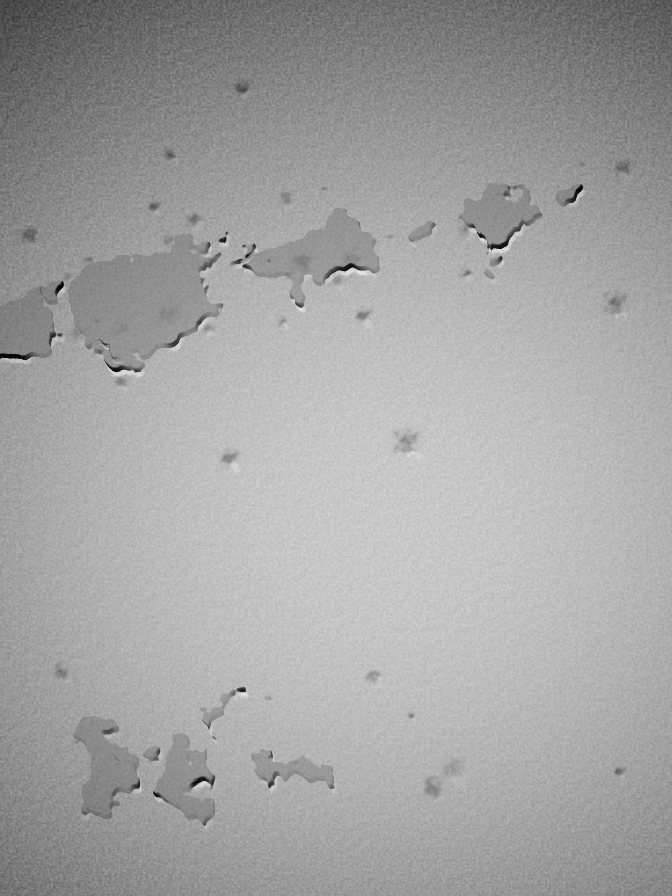
Give the GLSL for this texture, as a WebGL 1 fragment shader.

```glsl
precision highp float;
// A softly lit grey plaster wall with flaked patches and small dimples.
uniform vec2 u_resolution;

const float FLAKE_TONE = 0.86;
const float SHADOW_DEPTH = 0.45;
const float RIM_GAIN = 0.17;

vec2 hash2(vec2 cell) {
  vec3 h = fract(cell.xyx * vec3(0.1031, 0.1030, 0.0973));
  h += dot(h, h.yzx + 33.33);
  return fract((h.xx + h.yz) * h.zy);
}

float cornerSlope(vec2 cell, vec2 offset) {
  float angle = 6.2832 * hash2(cell).x;
  return dot(vec2(cos(angle), sin(angle)), offset);
}

float gradientNoise(vec2 p) {
  vec2 i = floor(p);
  vec2 f = fract(p);
  vec2 u = f * f * f * (f * (f * 6.0 - 15.0) + 10.0);
  vec2 e = vec2(1.0, 0.0);
  float low = mix(cornerSlope(i, f), cornerSlope(i + e, f - e), u.x);
  float high = mix(cornerSlope(i + e.yx, f - e.yx),
                   cornerSlope(i + e.xx, f - e.xx), u.x);
  return mix(low, high, u.y);
}

vec2 noisePair(vec2 p) {
  return vec2(gradientNoise(p), gradientNoise(p + 41.3));
}

// Bright pool of light that falls off towards the edges
float wallLight(vec2 p, float aspect) {
  vec2 d = p - vec2(0.57 * aspect, 0.42);
  return 0.785 - dot(d * d, vec2(0.88, 1.05));
}

float roundedBox(vec2 p, vec2 halfSize, float radius) {
  vec2 q = abs(p) - halfSize + radius;
  return length(max(q, 0.0)) + min(max(q.x, q.y), 0.0) - radius;
}

vec2 raggedWarp(vec2 p) {
  return p + noisePair(p * 15.0) * 0.055 + noisePair(p * 48.0 + 7.0) * 0.022
           + noisePair(p * 120.0 + 3.0) * 0.007;
}

// Signed distance to two rows of flakes and the chips between them
float flakeField(vec2 p) {
  vec2 w = raggedWarp(p);
  float d = 1.0;
  for (int n = 0; n < 4; n++) {
    float i = float(n);
    vec2 q = w - vec2(0.17 * i + 0.007 * i * i - 0.01, 0.63 + 0.043 * i);
    q.y -= 0.2 * q.x;
    float shrink = abs(i - 1.0);
    vec2 halfSize = vec2(0.078 - 0.021 * shrink, 0.042 - 0.009 * shrink);
    d = min(d, roundedBox(q, halfSize, 0.02));
  }
  for (int n = 0; n < 3; n++) {
    float i = float(n);
    vec2 q = w - vec2(0.125 + 0.04 * i + 0.033 * i * i, 0.14);
    vec2 halfSize = mix(vec2(0.023, 0.05), vec2(0.034, 0.018), i * 0.5);
    d = min(d, roundedBox(q, halfSize, 0.014));
  }
  for (int n = 0; n < 12; n++) {
    float i = float(n);
    vec2 jitter = hash2(vec2(i, 8.1));
    float isLow = step(8.0, i);
    float x = mix(0.03 + 0.083 * i, 0.055 * (i - 5.0), isLow) + 0.04 * jitter.x;
    float y = mix(0.615 + 0.26 * x, 0.17, isLow) + 0.09 * (jitter.y - 0.5);
    d = min(d, length(w - vec2(x, y)) - mix(0.007, 0.016, jitter.x));
  }
  return d;
}

float coverage(float d, float blur) {
  return 1.0 - smoothstep(-blur, blur, d);
}

// One dent: dark upper left, pale lower right
float dimple(vec2 p, float radius, float depth) {
  vec2 q = p / radius + 0.9 * noisePair(p * 110.0 + depth * 90.0);
  vec2 lit = q - vec2(0.5, -0.9);
  return 0.4 * depth * exp(-3.0 * dot(lit, lit)) - depth * exp(-1.6 * dot(q, q));
}

// Dents gather around the two rows of flakes
float dimples(vec2 p, float aspect) {
  float shade = 0.0;
  for (int n = 0; n < 40; n++) {
    float i = float(n);
    vec2 place = hash2(vec2(i, 3.7));
    vec2 kind = hash2(vec2(i, 19.3));
    float x = place.x * aspect;
    float spread = place.y - 0.5;
    float upper = 0.655 + 0.2 * x + spread * (0.12 + 0.4 * kind.y * kind.y);
    float y = mix(upper, 0.19 + 0.14 * spread, step(31.0, i));
    float radius = mix(0.0035, 0.015, kind.x * kind.x);
    shade += dimple(p - vec2(x, y), radius, mix(0.1, 0.28, kind.y));
  }
  return shade + dimple(p - vec2(0.605 * aspect, 0.507), 0.013, 0.26);
}

void main() {
  vec2 p = gl_FragCoord.xy / u_resolution.y;
  float aspect = u_resolution.x / u_resolution.y;
  float blur = max(0.0012, 0.75 / u_resolution.y);
  float tone = wallLight(p, aspect);

  // Flat flake floor, dark lower lip and thin broken rim below it
  vec2 drop = vec2(0.002, -0.005);
  float inside = coverage(flakeField(p), blur);
  float shadow = inside * (1.0 - coverage(flakeField(p + drop), blur * 2.5));
  float rim = (1.0 - inside) * coverage(flakeField(p - drop), blur * 3.0);
  float lipDepth = smoothstep(-0.1, 0.35, gradientNoise(p * 27.0 + 5.0));
  float shade = dimples(p, aspect) * (1.0 - 0.6 * inside);
  shade += RIM_GAIN * lipDepth * rim - SHADOW_DEPTH * (0.12 + lipDepth) * shadow;

  // Plaster relief and fine speckle, rougher in dim areas
  vec2 slant = vec2(0.003, -0.003);
  float relief = gradientNoise(p * 105.0) - gradientNoise((p + slant) * 105.0);
  float grain = gradientNoise(p * 290.0 + 11.0) + 1.1 * gradientNoise(p * 437.0 + 29.0);
  float rough = mix(1.7, 0.85, smoothstep(0.4, 0.75, tone)) * (1.0 - 0.3 * inside);
  tone *= mix(1.0, FLAKE_TONE, inside);
  tone += shade + rough * (0.02 * relief + 0.05 * grain);
  gl_FragColor = vec4(vec3(clamp(tone, 0.0, 1.0)), 1.0);
}
```
